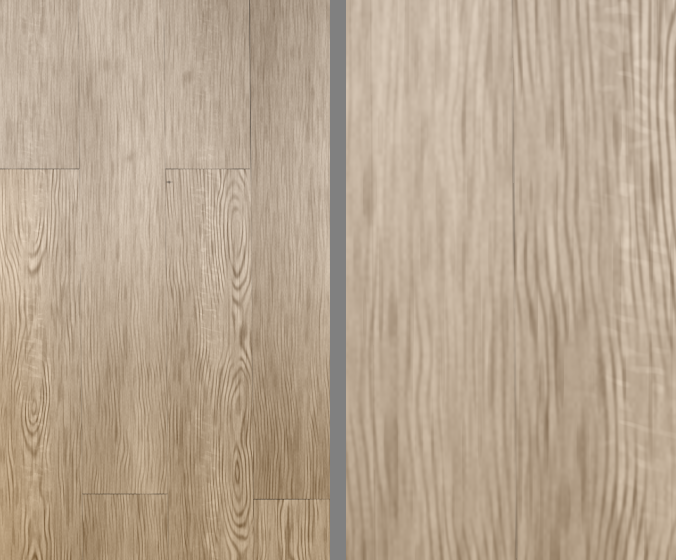
Left: the whole. Right: its middle third, enlarged.
Write a WebGL 1 fragment shader that draws this texture.

```glsl
precision highp float;
// Pale oak floor: four columns of staggered planks with fine grain, arched rings and small knots.
uniform vec2 u_resolution;

float hash(vec2 p) {
  vec3 q = fract(p.xyx * 0.1031);
  q += dot(q, q.yzx + 33.33);
  return fract((q.x + q.y) * q.z);
}

float noise(vec2 p) {
  vec2 i = floor(p), f = fract(p);
  f = f * f * (3.0 - 2.0 * f);
  return mix(mix(hash(i), hash(i + vec2(1.0, 0.0)), f.x),
             mix(hash(i + vec2(0.0, 1.0)), hash(i + 1.0), f.x), f.y);
}

// Antialiased stripe of half-width w around d = 0
float stripe(float d, float w) {
  float px = 0.8 / u_resolution.x;
  return 1.0 - smoothstep(w - px, w + px, abs(d));
}

void main() {
  // Canvas width is one unit
  vec2 p = gl_FragCoord.xy / u_resolution.x;

  // Plank layout: joints alternate between two heights
  float plankWidth = 0.2595;
  float across = (p.x + 0.0165 + 0.008 * (p.y - 0.95)) / plankWidth;
  float col = floor(across), local = fract(across);
  float odd = mod(col, 2.0);
  float fromJoint = p.y - mix(1.185, 0.2 - 0.008 * (col - 1.0), odd);
  float row = floor(fromJoint / 2.0);
  float lower = 1.0 - step(0.0, row);
  float seed = hash(vec2(col + 3.0, row + 8.0));
  vec2 q = p + vec2(seed * 37.0 + 5.0, seed * 91.0 + 5.0);

  // Distance from a wandering heart axis: arches and eyes on the figured planks
  float figured = lower * step(0.5, abs(col - 1.0));
  float heart = mix(1.7, mix(0.45, 0.8, step(abs(col - 2.0), 0.5)), figured);
  float depth = 0.045 * sin((p.y - 0.5 - 0.22 * col) * 5.0)
              + 0.04 * (noise(vec2(seed * 50.0, p.y * 6.0)) - 0.5);
  float sway = 0.035 * (noise(vec2(seed * 80.0, p.y * 3.0)) - 0.5);
  float offAxis = (local - heart) * plankWidth + sway;
  float radius = length(vec2(offAxis, depth));
  radius += 0.016 * noise(q * vec2(14.0, 4.0)) + 0.006 * noise(q * vec2(60.0, 18.0));

  // Growth rings, broken along their length and strongest near the heart
  float ring = pow(0.5 + 0.5 * sin(radius * 610.0), 2.0);
  float broken = 1.5 * smoothstep(0.15, 0.85, noise(q * vec2(45.0, 9.0)));
  float nearHeart = 1.0 - smoothstep(0.03, 0.13, abs(offAxis));
  float ringDepth = mix(0.03 + 0.04 * (1.0 - smoothstep(0.3, 1.2, p.y)), 0.075 + 0.055 * nearHeart, figured);
  float tone = -(ring - 0.35) * broken * ringDepth;

  // Short dark pores, fibres and broad cloudy bands
  float pore = smoothstep(0.58, 0.85, noise(q * vec2(190.0, 16.0) + 29.0));
  tone -= (pore - 0.2) * mix(0.045, 0.065, lower);
  tone += 0.06 * (noise(q * vec2(240.0, 26.0)) - 0.5);
  tone += 0.045 * (noise(q * vec2(105.0, 6.0) + 17.0) - 0.5);
  tone += 0.055 * (noise(q * vec2(24.0, 1.6) + 41.0) - 0.5);
  tone += 0.07 * (noise(q * vec2(5.0, 3.0) + 63.0) - 0.5);
  tone += 0.03 * (noise(p * vec2(290.0, 180.0)) - 0.5);

  // Fine pale ray ripples crossing the middle of the even planks
  float band = smoothstep(0.2, 0.45, local) * (1.0 - smoothstep(0.5, 0.75, local)) * (1.0 - odd);
  float slant = p.y + 0.25 * p.x + 0.015 * noise(q * 30.0);
  float fleck = smoothstep(0.5, 0.9, noise(vec2(q.x * 60.0, slant * 120.0)));
  tone += fleck * band * mix(0.03, 0.045, lower) * smoothstep(0.3, 0.6, noise(q * 5.0 + 9.0));

  // Tint per plank, and per strip within the odd planks
  tone += 0.035 * (seed - 0.5) + 0.016 * odd * (step(0.45, local) - 0.5);
  tone -= 0.03 * odd * stripe((local - 0.45) * plankWidth, 0.001);

  // Soft knots on the upper planks
  vec2 knot = vec2((local - 0.89 + 0.3 * col) * plankWidth, p.y - 0.966 - 0.252 * col);
  float knotDist = length(knot * vec2(1.0, 0.75)) + 0.012 * noise(q * 60.0);
  tone -= 0.08 * (1.0 - lower) * (1.0 - smoothstep(0.004, 0.03, knotDist));

  // Warm light near the bottom, cool grey sheen above
  vec3 warm = vec3(0.65, 0.555, 0.435), cool = vec3(0.72, 0.655, 0.585);
  vec3 color = mix(warm, cool, smoothstep(-0.1, 1.25, p.y));
  color += 0.045 * exp(-6.0 * dot(p - vec2(0.4, 1.0), p - vec2(0.4, 1.0)));
  color -= 0.05 * smoothstep(1.2, 1.7, p.y) * smoothstep(0.2, 1.0, p.x);
  color += vec3(0.045, 0.035, 0.02) * figured * (1.0 - smoothstep(0.0, 0.25, p.x));
  color += tone * vec3(1.0, 1.06, 1.1);

  // Faint broken long seams, one dark at upper right, and thin end joints
  float seamX = (across - floor(across + 0.5)) * plankWidth;
  float rightSeam = step(2.5, across) * step(across, 3.5) * smoothstep(1.12, 1.22, p.y);
  float wear = smoothstep(0.3, 0.8, noise(vec2(floor(across + 0.5) * 9.0, p.y * 12.0)));
  float seam = stripe(seamX, 0.0012) * (0.05 + 0.12 * wear + 0.25 * rightSeam);
  float joint = stripe(fromJoint, 0.0013) * (0.12 + 0.3 * noise(p * vec2(25.0, 1.0)));
  color *= 1.0 - max(seam, joint);

  // Small chip below the joint of the third plank
  vec2 chip = p - vec2(0.513, 1.145);
  float chipDist = length(chip * vec2(0.8, 1.4)) + 0.004 * noise(p * 220.0);
  color *= 1.0 - 0.35 * (1.0 - smoothstep(0.003, 0.011, chipDist));

  gl_FragColor = vec4(clamp(color, 0.0, 1.0), 1.0);
}
```
